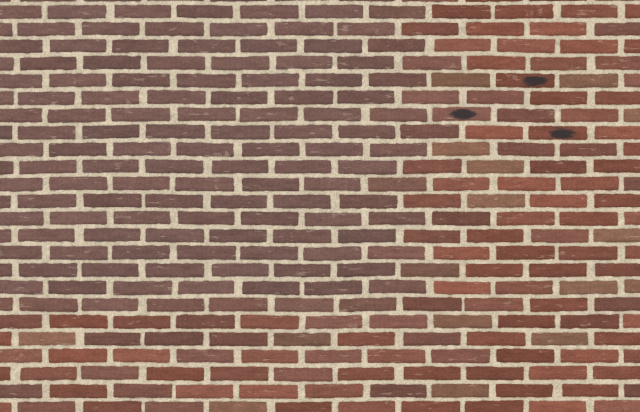
A Shadertoy shader for this texture:

```glsl
// A weathered brick wall in running bond with pale, sandy joints.
// Rounded boxes repeat on a staggered grid; hashes tint and shift each brick,
// and value noise roughens the edges and adds grain, scuffs and burn marks.

#define ROWS 23.9                      // courses down the canvas
#define BRICK_PITCH 3.71               // brick spacing, in course heights
#define BRICK_HALF vec2(1.665, 0.382)  // half size of a brick face
#define CORNER 0.09
#define EDGE_ROUGHNESS 0.10
#define GRAIN 0.12
#define BURN_CHANCE 0.045
#define PURPLE_BROWN vec3(0.462, 0.355, 0.328)
#define BRICK_RED vec3(0.530, 0.328, 0.268)
#define BRICK_TAN vec3(0.540, 0.415, 0.335)
#define MORTAR vec3(0.825, 0.770, 0.670)
#define SOOT vec3(0.215, 0.200, 0.210)

float hash(vec2 p) {
    return fract(sin(dot(p, vec2(127.1, 311.7))) * 43758.545);
}

float valueNoise(vec2 p) {
    vec2 i = floor(p), f = fract(p);
    f = f * f * (3.0 - 2.0 * f);
    return mix(mix(hash(i), hash(i + vec2(1, 0)), f.x),
               mix(hash(i + vec2(0, 1)), hash(i + vec2(1, 1)), f.x), f.y);
}

float fbm(vec2 p) {
    float sum = 0.0, amp = 0.5;
    for (int i = 0; i < 4; i++) {
        sum += amp * valueNoise(p);
        p = p * 2.03 + 17.3;
        amp *= 0.5;
    }
    return sum / 0.9375;
}

float roundedBox(vec2 p, vec2 halfSize, float radius) {
    vec2 d = abs(p) - halfSize + radius;
    return length(max(d, 0.0)) + min(max(d.x, d.y), 0.0) - radius;
}

// Older purple bricks, with redder ones to the right and in the lowest courses.
vec3 brickTint(vec2 id, float centreX) {
    float redZone = max(smoothstep(0.54, 0.76, centreX),
                        0.8 * smoothstep(16.5, 18.0, id.y));
    float red = clamp(redZone * (0.45 + 0.85 * hash(id + 3.1)) + 0.12 * hash(id + 8.6), 0.0, 1.0);
    vec3 tint = mix(PURPLE_BROWN, BRICK_RED, red);
    tint = mix(tint, BRICK_TAN, redZone * 0.75 * step(0.88, hash(id + 5.7)));
    return tint * (1.0 + (0.10 + 0.12 * redZone) * (hash(id + 1.9) - 0.5));
}

void mainImage(out vec4 fragColor, in vec2 fragCoord) {
    // Wall coordinates in course heights, measured down from the top.
    float pixel = ROWS / iResolution.y;
    vec2 wall = vec2(fragCoord.x, iResolution.y - fragCoord.y) * pixel;
    wall.y -= 0.17;
    float wallWidth = iResolution.x * pixel;

    // Slightly wavy courses, every other one shifted by about half a brick.
    vec2 bent = wall;
    bent.y += 0.10 * (valueNoise(wall * vec2(0.22, 0.3)) - 0.5);
    float row = floor(bent.y);
    float shift = mix(0.714, 0.240, mod(row, 2.0));
    float column = bent.x / BRICK_PITCH - shift;
    vec2 id = vec2(floor(column), row);
    vec2 local = (vec2(fract(column), fract(bent.y)) - 0.5) * vec2(BRICK_PITCH, 1.0);

    // Each brick is laid a little off centre, tilted and of its own size.
    vec2 jitter = vec2(hash(id + 11.3), hash(id + 23.9)) - 0.5;
    local -= jitter * vec2(0.16, 0.05);
    local.y += local.x * 0.022 * (hash(id + 31.7) - 0.5);
    vec2 halfSize = BRICK_HALF + vec2(0.08, 0.03) * (hash(id + 41.2) - 0.5);
    float rough = fbm(wall * 2.6) - 0.5;
    float dist = roundedBox(local, halfSize, CORNER) + EDGE_ROUGHNESS * rough;

    // Shared surface noise.
    float fine = valueNoise(wall * 13.0) - 0.5;
    float streak = fbm(wall * vec2(1.3, 5.0) + 40.0) - 0.5;

    // Brick face: tint, grain, darker lower rim and pale mortar scuffs.
    float centreX = (id.x + 0.5 + shift) * BRICK_PITCH / wallWidth;
    vec3 brick = brickTint(id, centreX);
    brick *= 1.0 + GRAIN * fine + 0.20 * streak;
    brick *= 1.0 - 0.12 * smoothstep(0.18, 0.38, local.y);
    float scuff = smoothstep(0.66, 0.86, fbm(wall * vec2(1.6, 4.5) + 91.0));
    brick = mix(brick, MORTAR, 0.32 * scuff);

    // Sooty burn marks on a few of the redder bricks.
    vec2 burnCentre = vec2(2.0 * hash(id + 53.8) - 1.0, 0.0);
    float burnDist = length((local - burnCentre) / vec2(0.85, 0.32)) + 0.7 * streak;
    float burnt = step(1.0 - BURN_CHANCE, hash(id + 67.4))
                * max(step(0.58, centreX), step(17.5, row));
    brick = mix(brick, SOOT, 0.9 * burnt * (1.0 - smoothstep(0.55, 1.05, burnDist)));

    // Mortar: sandy grain, blotches and a soft shadow under the brick edges.
    vec3 mortar = MORTAR * (1.0 + 0.14 * fine + 0.16 * rough);
    mortar *= 0.90 + 0.10 * smoothstep(0.0, 0.10, dist);

    float soft = max(0.75 * pixel, 0.035);
    float face = 1.0 - smoothstep(-soft, soft, dist);
    fragColor = vec4(clamp(mix(mortar, brick, face), 0.0, 1.0), 1.0);
}
```
